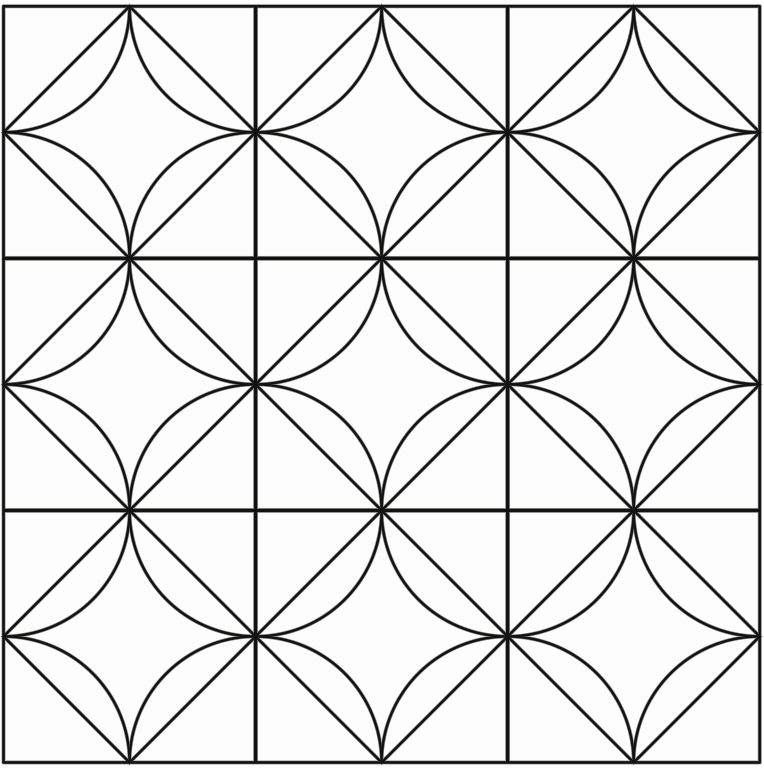
A Shadertoy shader for this pattern:

```glsl
const vec3 PAPER = vec3(0.992);
const vec3 INK = vec3(0.07, 0.07, 0.068);
const float TILES = 3.0;              // repeats across and down
const float TILE_SIZE = 0.3282;       // all lengths relative to canvas height
const vec2 CENTER_SHIFT = vec2(-0.0005, -0.0005);
const float FRAME_WIDTH = 0.0042;
const float GRID_WIDTH = 0.0052;
const float DIAMOND_WIDTH = 0.0041;
const float ARC_WIDTH = 0.0041;
const float SOFTNESS = 0.0026;        // width of the inked edge falloff

float boxDistance(vec2 p, float halfSize) {
    vec2 d = abs(p) - halfSize;
    return length(max(d, 0.0)) + min(max(d.x, d.y), 0.0);
}

// Ink coverage of a line, given the distance to its center line
float stroke(float dist, float width, float blur) {
    return 1.0 - smoothstep(-0.5 * blur, 0.5 * blur, abs(dist) - 0.5 * width);
}

void mainImage(out vec4 fragColor, in vec2 fragCoord) {
    float blur = max(SOFTNESS, 1.5 / iResolution.y);
    vec2 p = (fragCoord - 0.5 * iResolution.xy) / iResolution.y - CENTER_SHIFT;

    // Clamped cells keep the outermost diamond tips intact
    vec2 gridPos = p / TILE_SIZE + 0.5 * TILES;
    vec2 cell = clamp(floor(gridPos), 0.0, TILES - 1.0);
    vec2 local = abs(gridPos - cell - 0.5);

    // Distances in canvas units
    float frame = boxDistance(p, 0.5 * TILES * TILE_SIZE);
    vec2 nearestLine = clamp(round(gridPos), 1.0, TILES - 1.0);
    vec2 toLine = abs(gridPos - nearestLine) * TILE_SIZE;
    float grid = min(toLine.x, toLine.y);
    float diamond = (local.x + local.y - 0.5) * inversesqrt(2.0) * TILE_SIZE;
    float arc = (length(local - 0.5) - 0.5) * TILE_SIZE;

    // Grid lines and corner arcs stop at the frame
    float inside = 1.0 - smoothstep(-0.5 * blur, 0.5 * blur, frame);
    float ink = stroke(frame, FRAME_WIDTH, blur);
    ink = max(ink, stroke(grid, GRID_WIDTH, blur) * inside);
    ink = max(ink, stroke(diamond, DIAMOND_WIDTH, blur));
    ink = max(ink, stroke(arc, ARC_WIDTH, blur) * inside);

    fragColor = vec4(mix(PAPER, INK, ink), 1.0);
}
```
